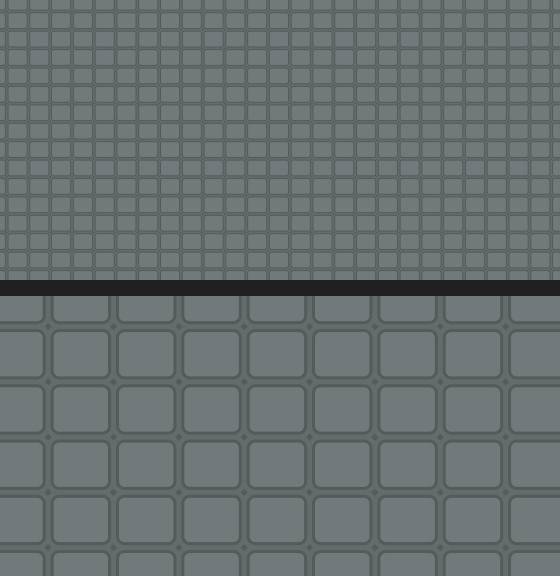
Top, the full canvas; bottom, a detail of the centre.
This pattern is drawn by a Shadertoy shader. Its source:

```glsl
// Grey-green grid of rounded rectangular tiles with dark rims and recessed joints.

// All lengths are fractions of the canvas height.
const vec2 PITCH = vec2(0.0778, 0.06576);
const vec2 CROSSING = vec2(0.1016, 0.4987);
const float HALF_JOINT = 0.0047;
const float CORNER_RADIUS = 0.0085;
const float RIM_WIDTH = 0.0036;
const float STUD_RADIUS = 0.0042;

const vec3 TILE_COLOR = vec3(0.442, 0.480, 0.480);
const vec3 JOINT_COLOR = vec3(0.390, 0.422, 0.420);
const vec3 RIM_COLOR = vec3(0.325, 0.357, 0.355);

// Offset from the nearest joint crossing.
vec2 repeatAround(vec2 p, vec2 origin, vec2 pitch) {
    return (fract((p - origin) / pitch + 0.5) - 0.5) * pitch;
}

float roundedBox(vec2 p, vec2 halfSize, float radius) {
    vec2 q = abs(p) - halfSize + radius;
    return length(max(q, 0.0)) + min(max(q.x, q.y), 0.0) - radius;
}

float diamond(vec2 p, float radius) {
    return (abs(p.x) + abs(p.y) - radius) * 0.7071;
}

// Coverage of a shape, smoothed over one pixel.
float coverage(float dist, float pixel) {
    return clamp(0.5 - dist / pixel, 0.0, 1.0);
}

void mainImage(out vec4 fragColor, in vec2 fragCoord) {
    float pixel = 1.0 / iResolution.y;
    vec2 uv = fragCoord * pixel;

    vec2 fromCrossing = repeatAround(uv, CROSSING, PITCH);
    vec2 fromTileCenter = 0.5 * PITCH - abs(fromCrossing);
    float tile = roundedBox(fromTileCenter, 0.5 * PITCH - HALF_JOINT, CORNER_RADIUS);
    float rim = abs(tile) - 0.5 * RIM_WIDTH;
    float stud = diamond(fromCrossing, STUD_RADIUS);

    // Joint, tile face, then the dark rim and the stud at each crossing.
    vec3 color = mix(JOINT_COLOR, TILE_COLOR, coverage(tile, pixel));
    color = mix(color, RIM_COLOR, coverage(rim, pixel));
    color = mix(color, RIM_COLOR, coverage(stud, pixel));

    fragColor = vec4(color, 1.0);
}
```
